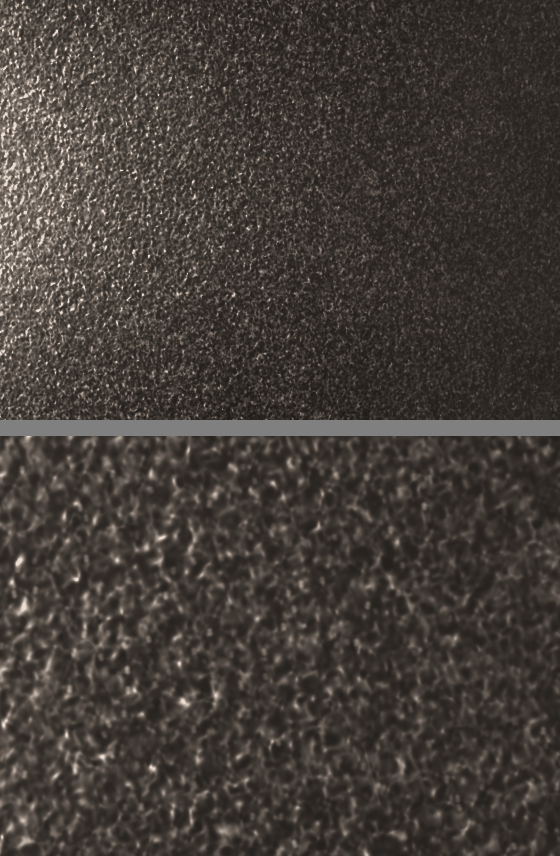
Top: the whole. Bottom: its middle third, enlarged.
Give the GLSL for this texture, as a WebGL 2 fragment shader.

```glsl
#version 300 es
precision highp float;

uniform vec2 u_resolution;
out vec4 fragColor;

const vec3 SHADOW_TINT = vec3(1.0, 0.885, 0.79);
const vec3 LIGHT_TINT = vec3(1.0, 0.945, 0.9);

float hash(vec2 cell, float seed) {
  uvec2 q = uvec2(ivec2(cell) + 4096) * uvec2(1597u, 3571u);
  uint n = (q.x ^ (q.y * 747u)) + uint(seed) * 9781u;
  n = (n ^ (n >> 15)) * 73939u;
  n = (n ^ (n >> 13)) * 52711u;
  n ^= n >> 16;
  return float(n & 65535u) / 65535.0;
}

float noise(vec2 p, float seed) {
  vec2 i = floor(p), f = p - i;
  f = f * f * (3.0 - 2.0 * f);
  float low = mix(hash(i, seed), hash(i + vec2(1, 0), seed), f.x);
  float high = mix(hash(i + vec2(0, 1), seed), hash(i + vec2(1, 1), seed), f.x);
  return mix(low, high, f.y);
}

vec2 rotate(vec2 p, float angle) {
  float c = cos(angle), s = sin(angle);
  return vec2(c * p.x - s * p.y, s * p.x + c * p.y);
}

// Two turned octaves, centred on zero with unit deviation
float grain(vec2 p, float frequency, float seed) {
  float coarse = noise(rotate(p, 0.5) * frequency, seed);
  float fine = noise(rotate(p, 1.2) * frequency * 1.6, seed + 1.0);
  return (0.55 * coarse + 0.45 * fine - 0.5) / 0.14;
}

float capsule(vec2 p, vec2 dir, float halfLength) {
  float along = clamp(dot(p, dir), -halfLength, halfLength);
  return length(p - dir * along);
}

// Scattered, nearly upright bright marks, one candidate per cell
float glints(vec2 p, float cells, float chance, float halfLength, float radius, float seed, float pixel) {
  vec2 home = floor(p * cells);
  float sum = 0.0;
  for (int y = -1; y <= 1; y++) {
    for (int x = -1; x <= 1; x++) {
      vec2 cell = home + vec2(x, y);
      if (hash(cell, seed) > chance) continue;
      vec2 center = (cell + vec2(hash(cell, seed + 1.0), hash(cell, seed + 2.0))) / cells;
      float angle = mix(-0.5, 0.25, hash(cell, seed + 3.0));
      float size = hash(cell, seed + 4.0);
      float d = capsule(p - center, vec2(sin(angle), cos(angle)), halfLength * size);
      float mark = 1.0 - smoothstep(0.0, radius + 0.6 * pixel, d);
      sum = max(sum, mark * mix(0.2, 1.0, size * size));
    }
  }
  return sum;
}

void main() {
  vec2 uv = gl_FragCoord.xy / u_resolution;
  vec2 p = gl_FragCoord.xy / u_resolution.y;
  float pixel = 1.0 / u_resolution.y;

  // Side light fading to the right
  float band = exp(-pow((uv.y - 0.57) / 0.52, 2.0));
  float glow = exp(-3.4 * uv.x) * band;
  float light = 0.174 + 0.44 * glow;
  light *= 0.96 + 0.08 * noise(p * 7.0, 5.0);

  // Fine specks, with pebbled relief facing the light
  vec2 warp = vec2(noise(p * 95.0, 6.0), noise(p * 95.0, 7.0)) - 0.5;
  vec2 q = p * vec2(1.0, 0.88) + 0.003 * warp;
  vec2 reach = vec2(0.0019, -0.001);
  float specks = grain(q, 172.0, 1.0);
  float relief = grain(q + reach, 112.0, 12.0) - grain(q - reach, 112.0, 12.0);
  float lit = smoothstep(0.04, 0.5, glow);
  float surface = mix(0.85, 0.5, lit) * specks + mix(0.35, 0.8, lit) * relief;
  surface += 0.16 * (surface * surface - 1.0);
  float contrast = mix(0.3, 0.13, smoothstep(0.35, 1.0, uv.x));
  float tone = light * exp(contrast * surface - 0.5 * contrast * contrast);

  // Dark creases on the lit side, faint upright fibres on the other
  float ridge = (noise(rotate(q, 0.8) * 70.0, 8.0) - 0.5) / 0.08;
  tone *= 1.0 - 0.2 * exp(-ridge * ridge) * lit;
  float fibre = noise(rotate(p, -0.08) * vec2(160.0, 30.0), 9.0) - 0.5;
  tone *= 1.0 + 0.13 * fibre * smoothstep(0.25, 0.8, uv.x);

  // Sparkles and sparse scratches
  float clump = 0.3 + 1.0 * noise(p * 12.0, 10.0);
  float sparkle = glints(p, 88.0, 0.24, 0.0014, 0.003, 20.0, pixel) * clump;
  float scratch = glints(p, 9.0, 0.14, 0.034, 0.0014, 30.0, pixel);
  scratch *= noise(p * 90.0, 11.0);
  tone += light * (1.5 * sparkle + 0.7 * scratch) * mix(1.0, 0.6, uv.x);

  // Warm metal tint, paler in the highlights
  tone = clamp(tone, 0.11, 0.92);
  fragColor = vec4(tone * mix(SHADOW_TINT, LIGHT_TINT, tone), 1.0);
}
```
